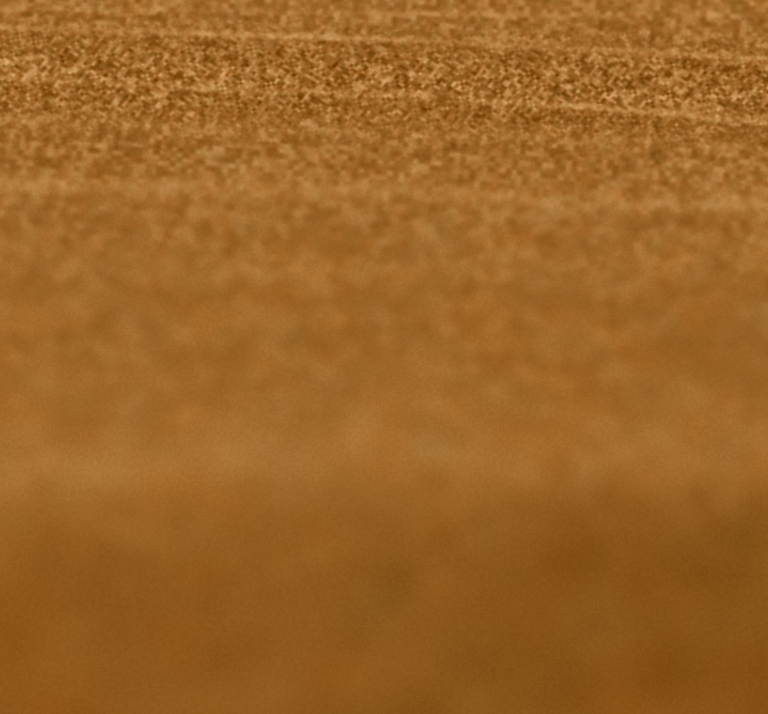
This texture is drawn by a Shadertoy shader. Its source:

```glsl
// Wind-rippled golden sand, sharp in a far band and defocused toward the viewer.

const vec3 SAND_MID   = vec3(0.625, 0.405, 0.165);
const vec3 TO_LIGHT   = vec3(0.110, 0.120, 0.120);
const vec3 TO_SHADE   = vec3(0.100, 0.088, 0.080);
const vec3 WARM_SHIFT = vec3(0.012, -0.007, -0.012);

const float FOCUS_HEIGHT  = 0.895;  // centre of the sharp band at the left
const float FOCUS_TILT    = -0.025; // its change toward the right
const float FOCUS_DEPTH   = 0.045;  // half height of the sharp band
const float GRAIN_SIZE    = 0.0042; // sand grain, in canvas heights
const float BLUR_GROWTH   = 0.062;
const float GRAIN_SHARP   = 2.2;    // contrast in focus
const float GRAIN_SOFT    = 0.30;   // contrast far out of focus
const float COARSE_FALL   = 1.7;    // how fast coarse layers fade
const float FILM_CELL     = 0.0025;
const float FILM_CONTRAST = 0.14;
const int   GRAIN_LAYERS  = 8;

// Crests: height at left, height at right, softness, strength
const int CREST_COUNT = 7;
const vec4 CRESTS[CREST_COUNT] = vec4[](
    vec4(0.988, 0.978, 0.005, 0.40),
    vec4(0.966, 0.917, 0.005, 0.80),
    vec4(0.896, 0.833, 0.006, 0.85),
    vec4(0.828, 0.795, 0.009, 0.30),
    vec4(0.742, 0.716, 0.014, 0.50),
    vec4(0.630, 0.637, 0.022, 0.20),
    vec4(0.315, 0.370, 0.045, 0.28));

float hash(vec2 cell) {
    uvec2 q = uvec2(ivec2(cell)) * uvec2(1597334673u, 3812015801u);
    uint n = (q.x ^ q.y) * 1597334673u;
    n = (n ^ (n >> 15)) * 2246822519u;
    return float((n ^ (n >> 13)) >> 8) / 16777216.0;
}

// Value noise in -1..1
float noise(vec2 p) {
    vec2 i = floor(p), f = fract(p);
    f = f * f * (3.0 - 2.0 * f);
    float low  = mix(hash(i), hash(i + vec2(1, 0)), f.x);
    float high = mix(hash(i + vec2(0, 1)), hash(i + vec2(1, 1)), f.x);
    return 2.0 * mix(low, high, f.y) - 1.0;
}

// Noise layers finer than the local blur vanish; x is tone, y is warmth
vec2 sandMottle(vec2 p, float blur) {
    vec2 sum = vec2(0.0);
    float cell = GRAIN_SIZE;
    for (int i = 0; i < GRAIN_LAYERS; i++) {
        float weight = smoothstep(0.5, 1.3, cell / blur) * pow(min(blur / cell, 1.0), COARSE_FALL);
        // Each layer is turned so that the cell grids never line up
        float angle = 0.6 + float(i) * 1.1;
        float c = cos(angle), s = sin(angle);
        vec2 q = mat2(c, s, -s, c) * (p / vec2(1.15, 1.0)) / cell + float(i) * 37.7;
        sum += weight * vec2(noise(q), noise(q * 0.7 + 211.3));
        cell *= 1.7;
    }
    return sum;
}

// Lit crest lines with a shaded slope below: x is tone, y is the lit part
vec2 ripples(vec2 uv) {
    vec2 total = vec2(0.0);
    for (int i = 0; i < CREST_COUNT; i++) {
        vec4 crest = CRESTS[i];
        float softness = crest.z;
        float sway = 0.8 * softness * noise(vec2(uv.x * 4.0 + 3.0, float(i) * 5.0));
        float d = uv.y - mix(crest.x, crest.y, uv.x) - sway;
        float lit = exp(-d * d / (softness * softness));
        float lee = smoothstep(0.0, -1.5 * softness, d) * exp(min(d, 0.0) / (5.0 * softness));
        float patchy = 0.85 + 0.3 * noise(vec2(uv.x * 5.0 + 40.0, float(i) * 9.0));
        total += crest.w * patchy * vec2(lit - 0.5 * lee, lit);
    }
    return total;
}

// Broad light: pale far dunes, even middle, deep foreground
float broadLight(vec2 uv) {
    float tone = 0.02 + 0.12 * smoothstep(0.90, 0.98, uv.y);
    tone += 0.12 * exp(-pow((uv.y - 0.73) / 0.07, 2.0));
    float edge = mix(0.27, 0.32, uv.x);
    float foreground = 1.0 - smoothstep(edge - 0.10, edge + 0.07, uv.y);
    tone -= foreground * mix(0.55, 0.92, smoothstep(0.1, 0.95, uv.x));
    float rightShade = smoothstep(0.55, 1.0, uv.x);
    tone -= 0.15 * rightShade * exp(-pow((uv.y - 0.50) / 0.10, 2.0));
    return tone - 0.12 * (1.0 - smoothstep(0.0, 0.15, uv.y));
}

void mainImage(out vec4 fragColor, in vec2 fragCoord) {
    vec2 uv = fragCoord / iResolution.xy;
    vec2 p = fragCoord / iResolution.y;

    // Lens focus sets the grain size and contrast
    float offFocus = abs(uv.y - FOCUS_HEIGHT - FOCUS_TILT * uv.x);
    float blur = GRAIN_SIZE + BLUR_GROWTH * pow(max(offFocus - FOCUS_DEPTH, 0.0), 1.2);
    blur = max(blur, 1.0 / iResolution.y);
    float contrast = mix(GRAIN_SOFT, GRAIN_SHARP, exp(-offFocus / 0.12));

    // Crests are smoother than the slopes between them
    vec2 ripple = ripples(uv);
    contrast *= 1.0 - 0.5 * min(ripple.y, 1.0);

    vec2 mottle = sandMottle(p, blur);
    float film = noise(p / FILM_CELL + 500.0);
    float tone = broadLight(uv) + ripple.x + contrast * mottle.x + FILM_CONTRAST * film;

    // Tone to sand colour, with slight warm and olive patches
    vec3 color = SAND_MID + TO_LIGHT * max(tone, 0.0) + TO_SHADE * min(tone, 0.0);
    color += WARM_SHIFT * mottle.y;
    fragColor = vec4(clamp(color, 0.0, 1.0), 1.0);
}
```
